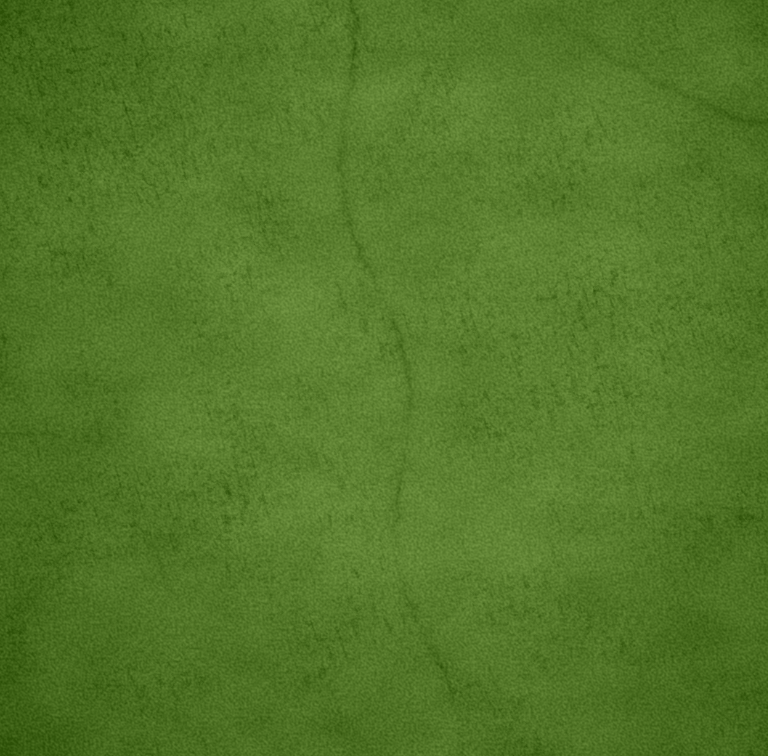
Write a Shadertoy shader that draws this texture.

```glsl
// Worn green cloth with soft stains, dark specks, fine grain and two long creases.
#define DEEP_GREEN vec3(0.212, 0.352, 0.060)
#define PALE_GREEN vec3(0.414, 0.552, 0.234)
#define BASE_TONE 0.85
#define VIGNETTE 1.36
#define STAIN_DEPTH 0.46
#define SPECK_DEPTH 0.4
#define SCRATCH_DEPTH 0.32
#define GRAIN_DEPTH 0.53
#define GRAIN_SCALE 285.0
#define CREASE_DEPTH 0.4
#define CREASE_WIDTH 0.0032

// Unit gradient at a lattice point, from an integer hash.
vec2 latticeGradient(vec2 cell) {
    uvec2 q = uvec2(ivec2(cell) + 32768);
    uint h = q.x * 1597334677u ^ q.y * 3812015801u;
    h = (h ^ (h >> 15)) * 2246822519u;
    h ^= h >> 13;
    float angle = float(h & 65535u) * 6.2831853 / 65536.0;
    return vec2(cos(angle), sin(angle));
}

float gradientNoise(vec2 p) {
    vec2 i = floor(p), f = fract(p);
    vec2 u = f * f * f * (f * (f * 6.0 - 15.0) + 10.0);
    vec2 e = vec2(0.0, 1.0);
    float a = dot(latticeGradient(i), f);
    float b = dot(latticeGradient(i + e.yx), f - e.yx);
    float c = dot(latticeGradient(i + e.xy), f - e.xy);
    float d = dot(latticeGradient(i + e.yy), f - e.yy);
    return mix(mix(a, b, u.x), mix(c, d, u.x), u.y);
}

float fbm(vec2 p) {
    float sum = 0.0, amplitude = 0.6;
    for (int k = 0; k < 5; k++) {
        sum += amplitude * gradientNoise(p);
        p = mat2(1.6, 1.2, -1.2, 1.6) * p + 7.3;
        amplitude *= 0.6;
    }
    return sum;
}

float softPatch(vec2 p, vec2 center, vec2 radius) {
    vec2 d = (p - center) / radius;
    return exp(-dot(d, d));
}

// A thin dark core inside a faint, wider shadow.
float creaseProfile(float dist, float width) {
    float core = dist / width, halo = dist / (width * 4.0);
    return 0.65 * exp(-core * core) + 0.35 * exp(-halo * halo);
}

float creases(vec2 p) {
    float wobble = 0.008 * gradientNoise(p * 30.0) + 0.007 * gradientNoise(p * 75.0);
    float spineX = 0.59 - 0.15 * p.y - 0.025 * cos((p.y - 0.27) * 13.2) + wobble;
    float fade = smoothstep(-0.3, 0.35, gradientNoise(vec2(4.7, p.y * 11.0)));
    float spine = creaseProfile(p.x - spineX, CREASE_WIDTH) * (0.35 + 0.65 * fade);

    float s = p.x - 0.714;
    float cornerY = 0.99 - 0.75 * s + 0.8 * s * s + 0.014 * gradientNoise(p * 24.0);
    float corner = creaseProfile((p.y - cornerY) * 0.85, CREASE_WIDTH * 1.3);
    return spine + 0.65 * corner * smoothstep(-0.04, 0.12, s);
}

// Steep, broken strokes leaning a little to the left.
float scratches(vec2 p) {
    vec2 along = mat2(0.956, 0.292, 0.292, -0.956) * p;
    float stroke = gradientNoise(along * vec2(165.0, 26.0));
    return smoothstep(0.12, 0.5, stroke);
}

// Fine twill: short diagonal threads over a rounder grain.
float clothGrain(vec2 p) {
    vec2 thread = vec2(p.x + p.y, 0.6 * (p.y - p.x));
    return 0.75 * gradientNoise(p * GRAIN_SCALE)
         + 0.5 * gradientNoise(thread * GRAIN_SCALE * 0.85 + 19.7)
         + 0.2 * gradientNoise(p * GRAIN_SCALE * 0.45 + 5.1);
}

void mainImage(out vec4 fragColor, in vec2 fragCoord) {
    vec2 p = fragCoord / iResolution.y;

    // Light falls off from a point above the middle.
    vec2 fromLight = (p - vec2(0.55, 0.57)) * vec2(1.08, 0.92);
    float tone = BASE_TONE - VIGNETTE * dot(fromLight, fromLight);

    // Cloudy stains, drawn out sideways.
    float clouds = fbm(p * vec2(3.8, 4.8) + vec2(2.3, 8.1));
    float streaks = fbm(p * vec2(11.0, 21.0) + 31.0);
    tone -= STAIN_DEPTH * (0.75 * clouds + 0.45 * streaks);

    // Specks and scratches gather where the cloth is worn.
    float worn = 0.7 * softPatch(p, vec2(0.17, 0.84), vec2(0.24, 0.22))
               + 0.75 * softPatch(p, vec2(0.8, 0.6), vec2(0.2, 0.19))
               + 0.4 * softPatch(p, vec2(0.28, 0.34), vec2(0.24, 0.1));
    worn = clamp(0.27 + 0.6 * worn + 1.1 * fbm(p * 8.0 + 13.0), 0.0, 1.0);
    float specks = smoothstep(-0.04, 0.38, fbm(p * vec2(88.0, 100.0) + 3.0));
    tone -= worn * (SPECK_DEPTH * specks + SCRATCH_DEPTH * scratches(p));

    tone -= CREASE_DEPTH * creases(p);
    tone += GRAIN_DEPTH * clothGrain(p);

    fragColor = vec4(mix(DEEP_GREEN, PALE_GREEN, clamp(tone, -0.2, 1.15)), 1.0);
}
```
